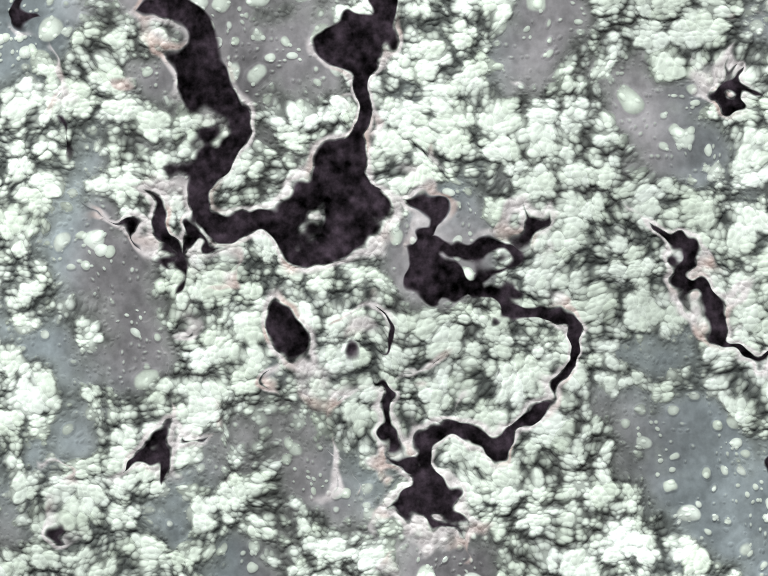
Write a WebGL 2 fragment shader that draws this texture.

```glsl
#version 300 es
precision highp float;
// Crusty grey-green lichen: granular clumps on smooth lobes, pale curled rims, dark bark gaps.
uniform vec2 u_resolution;
out vec4 fragColor;

// Sizes are fractions of the canvas height.
const float CLUMP_SIZE = 0.060;
const float BEAD_SIZE = 0.027;
const float GRAIN_SIZE = 0.0115;
const float SLOPE_STEP = 0.0025;
const float LIGHT_GAIN = 0.075;
const float MAX_GAP = 0.036;
const vec2 LIGHT_DIR = vec2(-0.4, 0.9);
const vec3 CRUST_TINT = vec3(0.970, 1.035, 0.960);
const vec3 PALE_TINT = vec3(0.980, 1.025, 0.995);
const vec3 LOBE_TINT = vec3(0.94, 1.01, 1.03);
const vec3 MAUVE_TINT = vec3(1.0, 0.995, 1.01);
const vec3 RIM_COLOR = vec3(0.89, 0.87, 0.87);
const vec3 RIM_BLUSH = vec3(0.82, 0.74, 0.71);
const vec3 BARK_COLOR = vec3(0.15, 0.13, 0.15);

vec3 hash3(vec2 cell) {
    vec3 q = fract(cell.xyx * vec3(0.1031, 0.1030, 0.0973));
    q += dot(q, q.yxz + 33.33);
    return fract((q.xxy + q.yzz) * q.zyx);
}

float noise(vec2 p) {
    vec2 i = floor(p), f = fract(p);
    f = f * f * (3.0 - 2.0 * f);
    float low = mix(hash3(i).x, hash3(i + vec2(1, 0)).x, f.x);
    float high = mix(hash3(i + vec2(0, 1)).x, hash3(i + vec2(1, 1)).x, f.x);
    return mix(low, high, f.y);
}

float fbm(vec2 p) {
    float sum = 0.0, amp = 0.533;
    for (int i = 0; i < 4; i++) {
        sum += amp * noise(p);
        p = mat2(1.6, 1.2, -1.2, 1.6) * p + 17.3;
        amp *= 0.5;
    }
    return sum;
}

vec2 warp(vec2 p) {
    vec2 coarse = vec2(noise(p * 14.0), noise(p * 14.0 + 51.0)) - 0.5;
    vec2 fine = vec2(noise(p * 60.0 + 9.0), noise(p * 60.0 + 83.0)) - 0.5;
    return p + 0.022 * coarse + 0.0055 * fine;
}

// Share of granular crust, 0 on bare lobes.
float crustCover(vec2 p) {
    return smoothstep(0.34, 0.50, fbm(p * 5.2 + 5.0));
}

// Cellular domes: x is height, y a random tone.
vec2 beads(vec2 p, float size, float fill) {
    vec2 q = p / size, cell = floor(q), best = vec2(0.0, 0.5);
    for (int y = -1; y <= 1; y++)
    for (int x = -1; x <= 1; x++) {
        vec2 id = cell + vec2(x, y);
        vec3 rnd = hash3(id + floor(size * 9000.0));
        float stray = 0.65 * step(0.72, rnd.y);
        float radius = mix(0.38, 0.72, rnd.z) * max(fill, stray) + 0.001;
        float d = length(q - id - 0.15 - 0.7 * rnd.xy) / radius;
        float dome = max(0.0, 1.0 - d * d) * radius;
        if (dome > best.x) best = vec2(dome, rnd.x);
    }
    return best;
}

// x is height, y a tone shared by each bead.
vec2 relief(vec2 p, float cover) {
    vec2 w = warp(p);
    vec2 clump = beads(w, CLUMP_SIZE, cover);
    vec2 bead = beads(w + 3.0, BEAD_SIZE, cover);
    vec2 grain = beads(w + 7.0, GRAIN_SIZE, cover);
    float h = 0.38 * CLUMP_SIZE * clump.x + 0.68 * BEAD_SIZE * bead.x + 0.8 * GRAIN_SIZE * grain.x;
    float wrinkle = 0.005 * noise(p * vec2(22.0, 30.0) + 4.0 * w.yx);
    return vec2(h + wrinkle * (1.0 - cover), mix(clump.y, bead.y, 0.5));
}

// Signed edge field of the gaps: negative inside.
float gapField(vec2 p) {
    vec2 w = mix(p, warp(p), 1.3);
    float crackWidth = min(0.34 * (fbm(p * 1.9 + 31.0) - 0.54), MAX_GAP);
    float slitWidth = min(0.34 * (fbm(p * 4.0 + 64.0) - 0.57), 1.5 * MAX_GAP);
    float cracks = abs(fbm(w * 2.3 + 2.0) - 0.5) - crackWidth;
    float slits = abs(fbm(w * 5.5 + 12.0) - 0.5) - slitWidth;
    return min(cracks, 0.5 * slits) + 0.018 * (noise(p * 48.0) - 0.5);
}

void main() {
    vec2 p = gl_FragCoord.xy / u_resolution.y;
    float cover = crustCover(p);
    vec2 surface = relief(p, cover);
    float h = surface.x;
    vec2 slope = vec2(relief(p + vec2(SLOPE_STEP, 0), cover).x,
                      relief(p + vec2(0, SLOPE_STEP), cover).x) - h;
    float light = LIGHT_GAIN * clamp(dot(-slope / SLOPE_STEP, LIGHT_DIR), -1.6, 1.6);
    float broad = fbm(p * 2.6 + 40.0) - 0.5;
    float speckle = fbm(p * 95.0) - 0.5;

    // Smooth lobes under the crust.
    float lobeTone = 0.535 + 0.5 * (fbm(p * 9.0 + 70.0) - 0.5) + 0.14 * speckle;
    float mauve = smoothstep(0.45, 0.75, noise(p * 4.0 + 8.0));
    vec3 lobe = (lobeTone + light) * mix(LOBE_TINT, MAUVE_TINT, mauve);

    // Granules, darkened in the creases and pale where they lie alone.
    float creaseTone = mix(0.52, 0.24, cover);
    float crustTone = mix(creaseTone, 0.93, smoothstep(0.0, 0.0185, h));
    crustTone += light + 0.12 * (surface.y - 0.5) + 0.2 * speckle + 0.1 * (1.0 - cover);
    vec3 crust = crustTone * mix(CRUST_TINT, PALE_TINT, surface.y);
    float crustShare = max(0.85 * cover, smoothstep(0.004, 0.007, h));
    vec3 color = mix(lobe, crust, crustShare) * (1.0 + 0.45 * broad);

    // Gaps with bark inside and pale curled rims.
    float edge = gapField(p);
    float rim = smoothstep(0.0, 0.007, edge) * (1.0 - smoothstep(0.010, 0.026, edge));
    rim *= smoothstep(0.42, 0.60, noise(p * 8.0 + 20.0));
    vec3 rimColor = mix(RIM_COLOR, RIM_BLUSH, smoothstep(0.55, 0.9, noise(p * 24.0)));
    color = mix(color, rimColor + 1.3 * light + 0.3 * speckle, 0.85 * rim);
    vec3 bark = BARK_COLOR * (1.0 + 2.2 * (fbm(p * 34.0) - 0.5) + 1.6 * speckle);
    color = mix(bark, color, smoothstep(-0.006, 0.005, edge));

    fragColor = vec4(clamp(color, 0.0, 1.0), 1.0);
}
```
